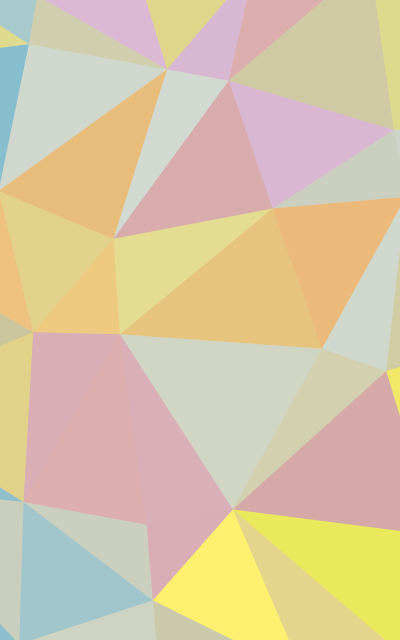
Give the GLSL for this background, as a Shadertoy shader.

```glsl
// Low-poly mesh of large flat triangles in soft pastel colours.
#define ROWS 4.65       // mesh cells over the canvas height
#define JITTER 0.34     // vertex displacement, below 0.5 keeps cells simple
#define SEED 3.0        // variation of the mesh
#define SHIFT 0.37      // variation of the colour choice
#define TONE 0.02       // brightness spread between triangles
#define GOLDEN 0.618034 // step that spreads colour choices evenly
#define BAND 0.56       // height of the golden band
#define KINDS 6

// Colour families: pink, khaki, pale yellow, orange, yellow, blue.
const vec3 WARM[KINDS] = vec3[KINDS](
    vec3(0.85, 0.67, 0.67), vec3(0.81, 0.78, 0.61), vec3(0.91, 0.82, 0.54),
    vec3(0.95, 0.71, 0.48), vec3(0.98, 0.93, 0.43), vec3(0.52, 0.74, 0.81));
const vec3 COOL[KINDS] = vec3[KINDS](
    vec3(0.84, 0.72, 0.85), vec3(0.81, 0.84, 0.81), vec3(0.86, 0.90, 0.58),
    vec3(0.91, 0.79, 0.50), vec3(0.90, 0.91, 0.34), vec3(0.72, 0.80, 0.78));

float hash(vec2 p) {
    return fract(sin(dot(p, vec2(12.9898, 78.233))) * 43758.5453);
}

float cross2(vec2 a, vec2 b) { return a.x * b.y - a.y * b.x; }

vec2 vertex(vec2 cell) {
    vec2 offset = vec2(hash(cell + SEED), hash(cell + SEED + 37.7));
    return cell + JITTER * (2.0 * offset - 1.0);
}

// Distance to the line a-b, positive on its left.
float sideDistance(vec2 p, vec2 a, vec2 b) {
    return cross2(normalize(b - a), p - a);
}

// Antialiased coverage of a counterclockwise triangle.
float coverage(vec2 p, vec2 a, vec2 b, vec2 c, float pixel) {
    float d = min(sideDistance(p, a, b),
                  min(sideDistance(p, b, c), sideDistance(p, c, a)));
    return clamp(0.5 + d / pixel, 0.0, 1.0);
}

// The Delaunay test also avoids a diagonal outside a concave cell.
bool splitsAlongAC(vec2 a, vec2 b, vec2 c, vec2 d) {
    float sinB = cross2(c - b, a - b), cosB = dot(c - b, a - b);
    float sinD = cross2(a - d, c - d), cosD = dot(a - d, c - d);
    return sinB * cosD + cosB * sinD >= 0.0;
}

// Pinks fill the middle around a golden band; yellows lie at the bottom
// and right, blues at the left.
vec3 facetColor(vec2 cell, float facet, vec2 center) {
    vec2 q = clamp(center, 0.0, 1.0);
    float inner = 1.0 - smoothstep(0.5, 1.05, abs(2.0 * q.x - 1.0));
    float fromBand = (q.y - BAND) / 0.1;
    float band = exp(-fromBand * fromBand);
    float bottom = 1.0 - smoothstep(0.05, 0.25, q.y);
    float left = 1.0 - smoothstep(0.0, 0.3, q.x);
    float right = smoothstep(0.75, 1.0, q.x);
    float share[KINDS] = float[KINDS](
        0.63 * inner * smoothstep(0.08, 0.25, q.y) * (1.0 - 0.85 * band),
        0.26,
        0.16,
        0.04 + 0.40 * band,
        0.40 * bottom + 0.24 * right,
        0.42 * left);

    float total = 0.0;
    for (int i = 0; i < KINDS; i++) total += share[i];

    float id = 2.0 * (cell.x + 5.0 * cell.y) + facet;
    float pick = fract(id * GOLDEN + SHIFT) * total;
    int kind = 0;
    for (int i = 0; i < KINDS - 1; i++) {
        if (pick < share[i]) break;
        pick -= share[i];
        kind = i + 1;
    }

    vec2 key = cell + vec2(0.31, 0.57) * (facet + 1.0);
    vec3 color = mix(WARM[kind], COOL[kind], hash(key));
    return color * (1.0 + TONE * (2.0 * hash(key + 9.1) - 1.0));
}

void mainImage(out vec4 fragColor, in vec2 fragCoord) {
    float pixel = ROWS / iResolution.y;
    vec2 p = fragCoord * pixel;
    vec2 canvas = iResolution.xy * pixel;
    vec2 home = floor(p);
    vec4 sum = vec4(0.0);

    // Each neighbouring cell holds two triangles.
    for (int y = -1; y <= 1; y++)
    for (int x = -1; x <= 1; x++) {
        vec2 cell = home + vec2(x, y);
        vec2 a = vertex(cell);
        vec2 b = vertex(cell + vec2(1.0, 0.0));
        vec2 c = vertex(cell + vec2(1.0, 1.0));
        vec2 d = vertex(cell + vec2(0.0, 1.0));

        // Rename the corners so that the diagonal always runs a-c.
        if (!splitsAlongAC(a, b, c, d)) {
            vec2 first = a;
            a = b; b = c; c = d; d = first;
        }
        for (int k = 0; k < 2; k++) {
            vec2 u = k == 0 ? b : c;
            vec2 v = k == 0 ? c : d;
            float cover = coverage(p, a, u, v, pixel);
            if (cover > 0.0) {
                vec2 center = (a + u + v) / 3.0 / canvas;
                sum += cover * vec4(facetColor(cell, float(k), center), 1.0);
            }
        }
    }
    fragColor = vec4(sum.rgb / max(sum.a, 1e-4), 1.0);
}
```
